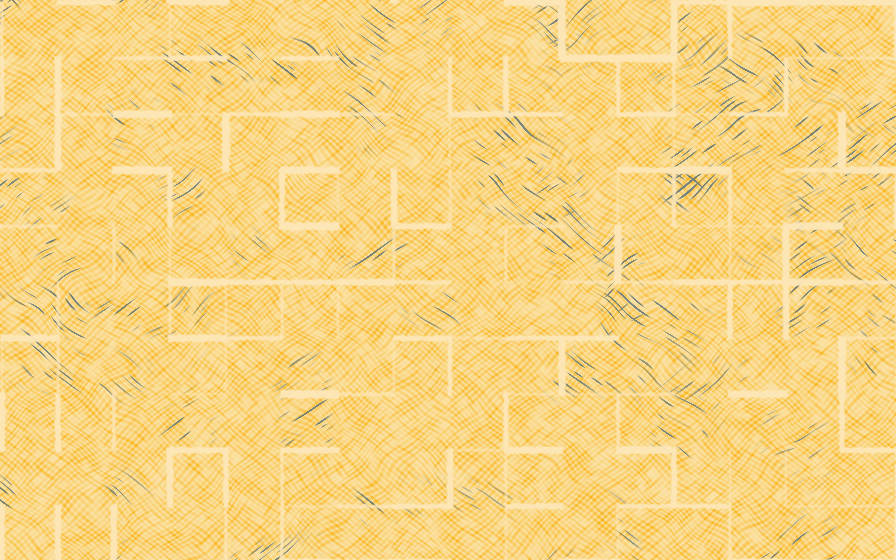
A WebGL 1 fragment shader for this pattern:

```glsl
precision highp float;
// Warm yellow ground covered by fine crossed diagonal hatching, with a few
// slate strokes in patches, under a broken maze of pale grid segments.
// Hatching is striped value noise; each grid edge is a hashed soft box.

uniform vec2 u_resolution;

const vec3 PALE = vec3(0.98, 0.90, 0.70);
const vec3 AMBER = vec3(0.98, 0.74, 0.20);
const vec3 SLATE = vec3(0.36, 0.45, 0.47);
const vec3 CREAM = vec3(0.99, 0.905, 0.72);
const float CELLS = 10.0;                       // grid rows per canvas height
const vec2 GRID_SHIFT = vec2(0.035, -0.04);     // in cells

float hash(vec2 p) {
  vec3 q = fract(p.xyx * vec3(0.1031, 0.1030, 0.0973));
  q += dot(q, q.yzx + 33.33);
  return fract((q.x + q.y) * q.z);
}

float noise(vec2 p) {
  vec2 i = floor(p);
  vec2 f = fract(p);
  f = f * f * (3.0 - 2.0 * f);
  float low = mix(hash(i), hash(i + vec2(1.0, 0.0)), f.x);
  float high = mix(hash(i + vec2(0.0, 1.0)), hash(i + vec2(1.0, 1.0)), f.x);
  return mix(low, high, f.y);
}

// Parallel strokes along an angle, each varying in strength along its length
float hatch(vec2 p, float angle, float spacing, float strokeLength, float seed, float pixel) {
  vec2 along = vec2(cos(angle), sin(angle));
  float across = dot(p, vec2(-along.y, along.x)) / spacing;
  float row = floor(across) + seed;
  float profile = 0.5 - 0.5 * cos(6.28318 * fract(across));
  profile = mix(profile, 0.5, smoothstep(0.45, 0.9, pixel / spacing));
  float shift = 9.0 * hash(vec2(row, seed));
  return profile * noise(vec2(row, dot(p, along) / strokeLength + shift));
}

// Coverage of the segments on grid lines x = integer, in cell units
float segments(vec2 g, float seed, float density, float blur) {
  float line = floor(g.x + 0.5);
  float cover = 0.0;
  for (int k = -1; k <= 1; k++) {
    float row = floor(g.y) + float(k);
    vec2 id = vec2(line, row) + seed;
    float present = step(hash(id), density);
    float weight = hash(id + 57.0);
    float halfWidth = mix(0.018, 0.072, weight);
    vec2 d = abs(g - vec2(line, row + 0.5)) - vec2(halfWidth, 0.5 + 0.5 * halfWidth);
    float edge = smoothstep(blur, -blur, max(d.x, d.y));
    cover = max(cover, present * edge * mix(0.5, 0.95, smoothstep(0.0, 0.5, weight)));
  }
  return cover;
}

void main() {
  float pixel = 1.0 / u_resolution.y;
  vec2 p = gl_FragCoord.xy * pixel;

  // Gentle warp makes the strokes wander
  vec2 bend = vec2(noise(p * 16.0 + 3.0), noise(p * 16.0 + 71.0)) - 0.5;
  vec2 q = p + 0.018 * bend;

  // Two crossed layers of amber hatching
  float rising = hatch(q, 0.72, 0.0082, 0.022, 211.0, pixel);
  float falling = hatch(q, -0.70, 0.0080, 0.022, 467.0, pixel);
  float ink = 0.10 + 0.65 * (rising + falling);
  ink += 0.10 * (noise(p * 28.0 + 19.0) - 0.5);
  vec3 color = mix(PALE, AMBER, min(ink, 1.2));

  // Sparse slate strokes gathered in patches
  float slateRising = hatch(q, 0.62, 0.0090, 0.034, 613.0, pixel);
  float slateFalling = hatch(q, -0.66, 0.0090, 0.034, 829.0, pixel);
  float risingPatch = smoothstep(0.64, 0.86, noise(p * 9.0 + 131.0));
  float fallingPatch = smoothstep(0.64, 0.86, noise(p * 9.0 + 173.0));
  float slate = max(smoothstep(0.60, 0.82, slateRising) * risingPatch,
                    smoothstep(0.60, 0.82, slateFalling) * fallingPatch);
  color = mix(color, SLATE, 0.85 * slate);

  // Pale maze with slightly ragged edges
  vec2 ragged = 0.03 * (vec2(noise(p * 150.0), noise(p * 150.0 + 37.0)) - 0.5);
  vec2 g = p * CELLS - GRID_SHIFT + ragged;
  float blur = max(0.022, 0.7 * pixel * CELLS);
  float maze = max(segments(g, 23.0, 0.46, blur), segments(g.yx, 97.0, 0.46, blur));
  color = mix(color, CREAM, maze);

  gl_FragColor = vec4(color, 1.0);
}
```
